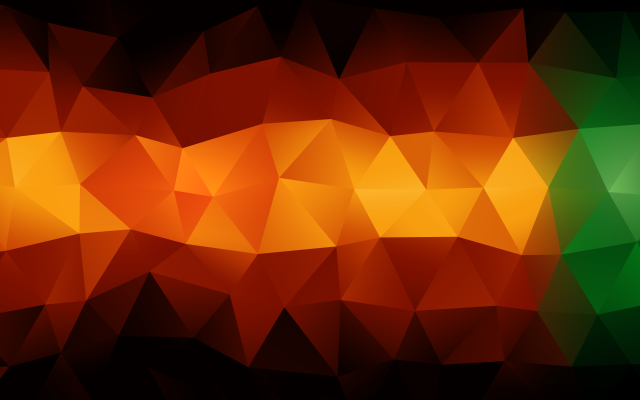
This background is drawn by a Shadertoy shader. Its source:

```glsl
// Low-poly triangle mesh: a glowing orange band fading to black, with green at the right.

const vec2 CELL = vec2(0.16, 0.15);   // mesh spacing, canvas height = 1
const float ROW_OFFSET = 0.08;        // height of the first mesh row
const float BAND_Y = 0.53;            // height of the bright band

float hash(vec2 p) {
    vec3 q = fract(vec3(p.xyx) * vec3(0.1031, 0.1030, 0.0973));
    q += dot(q, q.yzx + 33.33);
    return fract((q.x + q.y) * q.z);
}

float glow(vec2 p, vec2 center, vec2 radius) {
    vec2 d = (p - center) / radius;
    return exp(-dot(d, d));
}

// Vertical squeeze of the band near the left third
float pinch(float x) {
    float d = (x - 0.37) / 0.18;
    return 1.0 - 0.25 * exp(-d * d);
}

// Mesh vertex: jittered point of a sheared lattice
vec2 meshVertex(vec2 id) {
    vec2 jitter = vec2(hash(id + 17.0), hash(id + 71.0)) - 0.5;
    vec2 v = id + vec2(0.5 * id.y, 0.0) + jitter * vec2(0.56, 0.42);
    v = v * CELL + vec2(0.0, ROW_OFFSET);
    v.y = BAND_Y + (v.y - BAND_Y) * pinch(v.x);
    return v;
}

// Black, maroon, rust, amber, pale gold
vec3 heatColor(float heat) {
    vec3 c = mix(vec3(0.015, 0.0, 0.0), vec3(0.50, 0.065, 0.0), smoothstep(0.0, 0.5, heat));
    c = mix(c, vec3(0.78, 0.25, 0.01), smoothstep(0.45, 0.73, heat));
    c = mix(c, vec3(0.97, 0.62, 0.06), smoothstep(0.68, 1.0, heat));
    return mix(c, vec3(1.0, 0.80, 0.30), smoothstep(1.0, 1.3, heat));
}

// Colour of the scene at p; shade offsets the local brightness
vec3 fieldColor(vec2 p, float shade) {
    float dy = (p.y - BAND_Y) / pinch(p.x);
    float t = min(abs(dy) / (dy > 0.0 ? 0.47 : 0.53), 1.0);
    float heat = 0.76 * (1.0 - pow(t, 1.25));
    heat += 0.12 * (1.0 - smoothstep(0.12, 0.17, abs(dy)));

    // Hot spots along the band, and a redder patch
    float red = glow(p, vec2(0.48, 0.53), vec2(0.22, 0.10));
    heat += 0.24 * glow(p, vec2(0.10, 0.58), vec2(0.12, 0.14));
    heat += 0.18 * glow(p, vec2(0.90, 0.54), vec2(0.16, 0.10));
    heat += 0.12 * glow(p, vec2(1.09, 0.46), vec2(0.12, 0.08));
    heat += 0.20 * glow(p, vec2(1.29, 0.54), vec2(0.13, 0.08));
    heat += 0.16 * glow(p, vec2(0.62, 0.38), vec2(0.10, 0.07));
    heat -= 0.07 * red;
    vec3 warm = heatColor(heat + shade) + red * vec3(0.14, 0.0, 0.04);

    // Green side with a pale highlight
    float rise = smoothstep(0.0, 0.36, p.y) * (1.0 - smoothstep(0.65, 1.02, p.y));
    vec3 green = vec3(0.01, 0.35, 0.06) * rise * (1.0 + 2.2 * shade);
    green += vec3(0.46, 0.42, 0.31) * glow(p, vec2(1.56, 0.55), vec2(0.09, 0.10));
    return mix(warm, green, smoothstep(1.30, 1.50, p.x));
}

float edgeDistance(vec2 p, vec2 a, vec2 b) {
    vec2 e = b - a, d = p - a;
    return (e.x * d.y - e.y * d.x) / length(e);
}

// Facet colour in rgb, smooth coverage in a
vec4 facet(vec2 p, vec2 a, vec2 b, vec2 c, vec2 seed, float pixel) {
    float inside = min(edgeDistance(p, a, b), min(edgeDistance(p, b, c), edgeDistance(p, c, a)));
    float coverage = clamp(inside / pixel + 0.5, 0.0, 1.0);
    if (coverage <= 0.0) return vec4(0.0);

    // Flat random tone plus a linear ramp across the facet
    vec2 center = (a + b + c) / 3.0;
    float angle = 6.2832 * hash(seed + 5.3);
    float ramp = dot(p - center, vec2(cos(angle), sin(angle)));
    float shade = 0.19 * (hash(seed + 2.7) - 0.5) + 0.75 * ramp;
    return vec4(fieldColor(mix(center, p, 0.35), shade), 1.0) * coverage;
}

void mainImage(out vec4 fragColor, in vec2 fragCoord) {
    vec2 p = fragCoord / iResolution.xy * vec2(1.6, 1.0);
    float pixel = 1.0 / iResolution.y;

    // Lattice cell under the point
    vec2 g = vec2(p.x, BAND_Y + (p.y - BAND_Y) / pinch(p.x) - ROW_OFFSET) / CELL;
    vec2 cell = floor(vec2(g.x - 0.5 * g.y, g.y));

    // Blend the two facets of every nearby cell
    vec4 sum = vec4(0.0);
    for (int j = -1; j <= 1; j++)
    for (int i = -1; i <= 1; i++) {
        vec2 id = cell + vec2(i, j);
        vec2 a = meshVertex(id);
        vec2 b = meshVertex(id + vec2(1, 0));
        vec2 c = meshVertex(id + vec2(0, 1));
        vec2 d = meshVertex(id + vec2(1, 1));
        sum += facet(p, a, b, c, id, pixel);
        sum += facet(p, b, d, c, id + 40.5, pixel);
    }
    fragColor = vec4(clamp(sum.rgb / max(sum.a, 0.0001), 0.0, 1.0), 1.0);
}
```
